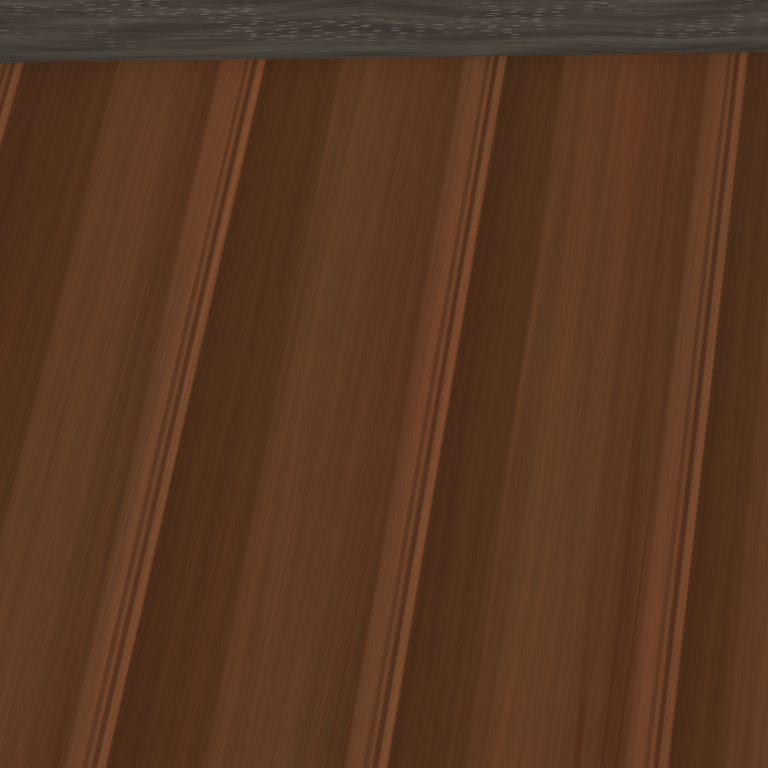
Give the GLSL for this texture, as a three.js fragment shader.

```glsl
varying vec2 vUv;

#define GAP_COLOR vec3(0.300, 0.183, 0.104)
#define PANEL_COLOR vec3(0.378, 0.232, 0.139)
#define SHADE_COLOR vec3(0.335, 0.202, 0.122)
#define TRIM_COLOR vec3(0.415, 0.258, 0.160)
#define GROOVE_COLOR vec3(0.285, 0.165, 0.096)
#define RAIL_DARK vec3(0.235, 0.208, 0.180)
#define RAIL_LIGHT vec3(0.325, 0.298, 0.262)
#define SCRATCH_COLOR vec3(0.43, 0.43, 0.42)
#define GRAIN_DEPTH 0.05
#define SOFT 0.010

vec2 hash2(vec2 p) {
  vec3 q = fract(p.xyx * vec3(0.1031, 0.1030, 0.0973));
  q += dot(q, q.yzx + 33.33);
  return fract((q.xx + q.yz) * q.zy);
}

// Distance to the nearest scattered point among four cells
float cellular(vec2 p) {
  vec2 cell = floor(p - 0.5);
  float nearest = 1.0;
  for (int i = 0; i < 4; i++) {
    float column = mod(float(i), 2.0);
    vec2 c = cell + vec2(column, (float(i) - column) * 0.5);
    vec2 d = c + 0.15 + 0.7 * hash2(c) - p;
    nearest = min(nearest, dot(d, d));
  }
  return sqrt(nearest);
}

// Layered, warped sines: streaks running along the second axis
float streaks(vec2 p) {
  float sum = 0.0, weight = 0.5;
  for (int i = 0; i < 5; i++) {
    float warp = sin(p.x * 0.37 + p.y) + sin(p.x * 0.113 - p.y * 1.7);
    sum += weight * sin(p.x + 1.8 * warp);
    p = p * vec2(1.9, 1.4) + 2.7;
    weight *= 0.75;
  }
  return sum;
}

float band(float x, float center, float halfWidth) {
  return 1.0 - smoothstep(halfWidth * 0.3, halfWidth, abs(x - center));
}

vec3 slats(vec2 uv) {
  // Fan of boards: spacing grows toward the bottom
  float t = (0.919 - uv.y) / 0.919;
  float k = (uv.x - 0.0326 + 0.259 * t) / (0.3138 + 0.052 * t);
  float board = floor(k);
  float p = k - board;
  float q = 1.0 - p;

  float gapWidth = 0.385 - 0.072 * board + 0.035 * t;
  float trimWidth = 0.19 - 0.013 * board - (0.04 - 0.016 * board) * t;
  float panelMask = smoothstep(gapWidth - SOFT, gapWidth + SOFT, p);
  float trimMask = 1.0 - smoothstep(trimWidth - SOFT, trimWidth + SOFT, q);

  // Flat panel, shaded toward its trim
  float across = clamp((p - gapWidth) / (1.0 - trimWidth - gapWidth), 0.0, 1.0);
  vec3 panel = mix(PANEL_COLOR, SHADE_COLOR, smoothstep(0.35, 1.0, across));
  panel = mix(panel, SHADE_COLOR, 0.35 * (1.0 - smoothstep(0.0, 0.25, across)));
  vec3 gap = GAP_COLOR * (0.97 + 0.10 * smoothstep(0.0, gapWidth, p));
  vec3 col = mix(gap, panel, panelMask);

  // Trim with two grooves and a bright outer bead
  vec3 molding = TRIM_COLOR * (1.01 - 0.06 * smoothstep(0.08, trimWidth, q));
  molding = mix(molding, GROOVE_COLOR, 0.75 * band(q, 0.047, 0.014));
  molding = mix(molding, GROOVE_COLOR, 0.50 * band(q, 0.080, 0.013));
  molding *= 1.0 + 0.07 * band(q, 0.020, 0.020);
  col = mix(col, molding, trimMask);
  col = mix(gap, col, smoothstep(0.0, SOFT, q));

  // Long fibres, short hairs and broad tone drift
  float fibre = streaks(vec2(k * 40.0, t * 1.5 + board * 5.0));
  float hair = cellular(vec2(k * 85.0, t * 9.0)) - 0.4;
  float drift = sin(k * 5.3 + t * 2.1) * sin(t * 4.7 - k * 1.9);
  col *= 1.0 + GRAIN_DEPTH * (fibre + 1.2 * hair);
  col *= 1.0 + drift * vec3(0.018, -0.014, -0.018);

  // Thin reddish veins low on the panels
  float vein = smoothstep(0.75, 1.0, sin(k * 95.0 + 3.0 * sin(k * 17.0 + t * 2.0)));
  vein *= smoothstep(0.2, 0.9, sin(k * 7.0 + 1.3 * t));
  float low = smoothstep(0.25, 0.95, t) * panelMask * (1.0 - trimMask);
  return col * mix(vec3(1.0), vec3(0.96, 0.87, 0.83), vein * low);
}

vec3 rail(vec2 uv, float height) {
  float y = height + 0.003 * sin(uv.x * 9.0) + 0.0015 * sin(uv.x * 23.0);
  float streak = streaks(vec2(y * 170.0, uv.x * 5.0));
  vec3 col = mix(RAIL_DARK, RAIL_LIGHT, clamp(0.42 + 0.4 * streak, 0.0, 1.0));

  // Pale worn scratches in patches
  float worn = smoothstep(0.25, 0.6, cellular(vec2(uv.x * 6.0, y * 28.0) + 3.0));
  float scratch = 1.0 - smoothstep(0.08, 0.32, cellular(vec2(uv.x * 32.0, y * 240.0)));
  col = mix(col, SCRATCH_COLOR, 0.6 * scratch * worn * smoothstep(0.01, 0.03, height));
  return col * mix(0.88, 1.0, smoothstep(0.0, 0.012, height));
}

void main() {
  // Rail above a slightly tilted edge, casting a soft shadow below
  float height = vUv.y - (0.918 + 0.014 * vUv.x);
  vec3 wood = slats(vUv) * (1.0 - 0.12 * exp(min(height, 0.0) * 55.0));
  vec3 col = mix(wood, rail(vUv, height), smoothstep(-0.0015, 0.0015, height));
  gl_FragColor = vec4(col, 1.0);
}
```
